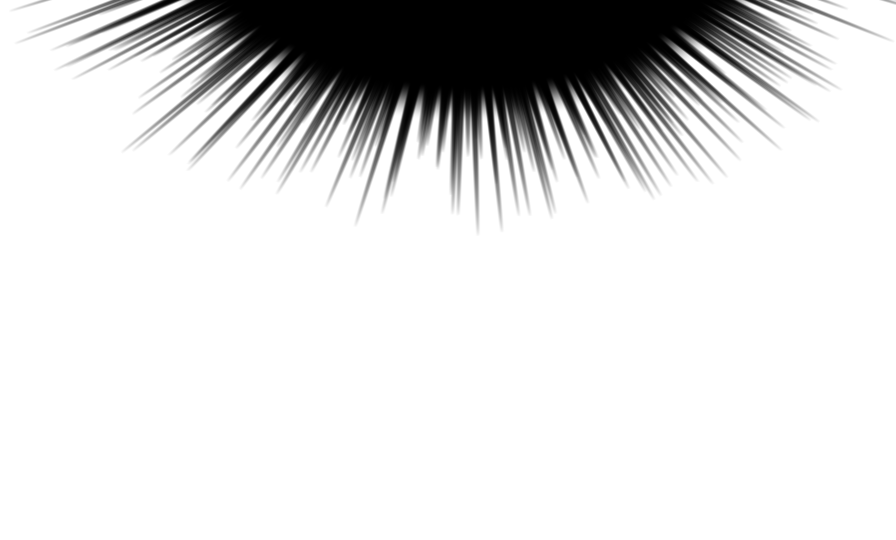
Write a Shadertoy shader that draws this background.

```glsl
vec2 hash2(vec2 cell) {
    return fract(sin(vec2(dot(cell, vec2(127.1, 311.7)),
                          dot(cell, vec2(269.5, 183.3)))) * 43758.55);
}

// One-dimensional gradient noise
float gradientNoise(float x) {
    float cell = floor(x), f = x - cell;
    float left = (hash2(vec2(cell, 7.0)).x * 2.0 - 1.0) * f;
    float right = (hash2(vec2(cell + 1.0, 7.0)).x * 2.0 - 1.0) * (f - 1.0);
    return mix(left, right, f * f * f * (f * (f * 6.0 - 15.0) + 10.0));
}

// One ring of tapered strokes, with a random angle and length per sector
float spikes(float angle, float radius, float layer, float pixel) {
    float density = 14.0 + layer * 2.3;
    float sector = angle * density + layer * 0.37;
    vec2 random = hash2(vec2(floor(sector), layer));
    float center = 0.5 + (random.x - 0.5) * 0.3;
    float tip = 0.50 + 0.18 * pow(random.y, 1.4) + 0.08 * gradientNoise(angle * 5.0);
    float along = clamp((radius - 0.39) / (tip - 0.39), 0.0, 1.0);
    float across = abs(fract(sector) - center) / density * radius;
    float width = mix(0.0048, 0.0018, along);
    float stroke = 1.0 - smoothstep(width - pixel, width + pixel, across);
    return stroke * pow(1.0 - along, 0.65);
}

void mainImage(out vec4 fragColor, in vec2 fragCoord) {
    // Elliptical polar space, centered above the upper edge
    vec2 p = (fragCoord - iResolution.xy * vec2(0.521, 1.238)) / iResolution.y;
    vec2 q = vec2(p.x / 1.37, -p.y);
    float radius = length(q);
    float angle = atan(q.x, q.y);
    float pixel = max(1.0 / iResolution.y, 0.0022);

    // Overlapping strokes darken the paper
    float paper = 1.0;
    for (int i = 0; i < 4; i++) {
        paper *= 1.0 - spikes(angle, radius, float(i), pixel);
    }

    // Solid core with a soft rim
    paper *= smoothstep(0.395, 0.465, radius);
    fragColor = vec4(vec3(paper), 1.0);
}
```
